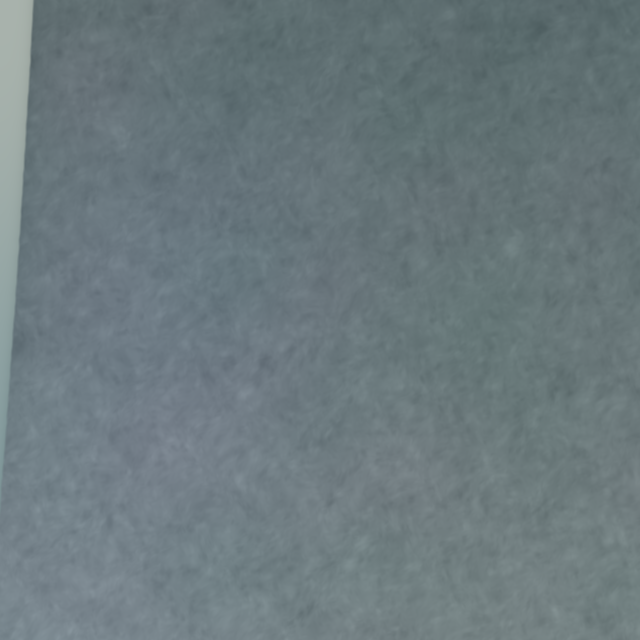
Reproduce this texture procedurally as a Shadertoy shader.

```glsl
// Soft blue-grey mottled card lit from the lower left, with a pale strip along its left edge.

vec3 hash3(vec2 cell) {
    vec3 q = fract(cell.xyx * vec3(0.1031, 0.1030, 0.0973));
    q += dot(q, q.yxz + 33.33);
    return fract((q.xxy + q.yzz) * q.zyx);
}

// Cellular noise: one soft, tilted light or dark fleck per jittered cell.
float flecks(vec2 p, float stretch) {
    vec2 base = floor(p);
    float sum = 0.0;
    for (int y = -1; y <= 1; y++) {
        for (int x = -1; x <= 1; x++) {
            vec2 cell = base + vec2(x, y);
            vec3 rnd = hash3(cell + 17.0);
            vec2 d = p - cell - rnd.xy;
            float tilt = 1.1 + 2.2 * (fract(rnd.x * 7.0 + rnd.z * 5.0) - 0.5);
            vec2 along = vec2(cos(tilt), sin(tilt));
            vec2 local = vec2(dot(d, along), stretch * dot(d, vec2(-along.y, along.x)));
            float body = max(1.0 - dot(local, local), 0.0);
            sum += body * body * (2.0 * rnd.z - 1.0);
        }
    }
    return sum;
}

// Card base: dark at the top right, lighter and bluer at the lower left.
vec3 cardColor(vec2 uv) {
    vec3 top = mix(vec3(0.385, 0.445, 0.450), vec3(0.358, 0.422, 0.430), smoothstep(0.0, 0.7, uv.x));
    vec3 bottom = mix(vec3(0.472, 0.528, 0.555), vec3(0.455, 0.508, 0.512), smoothstep(0.0, 0.8, uv.x));
    vec3 color = mix(bottom, top, uv.y);

    // Broad, faint drifts of hue.
    float blue = exp(-dot((uv - vec2(0.27, 0.52)) * vec2(3.5, 2.6), (uv - vec2(0.27, 0.52)) * vec2(3.5, 2.6)));
    color += blue * vec3(0.000, -0.004, 0.020);
    float drift = sin(uv.x * 9.0 + 2.0 * sin(uv.y * 5.0)) * sin(uv.y * 11.0 + 1.5 * sin(uv.x * 7.0));
    color += drift * vec3(0.004, -0.001, 0.002);
    color += flecks(uv * 7.0 + 3.0, 1.2) * vec3(0.010, 0.002, 0.006);
    return color;
}

void mainImage(out vec4 fragColor, in vec2 fragCoord) {
    vec2 uv = fragCoord / iResolution.xy;

    // Mottled grain in four sizes, bent slightly so the flecks look fibrous.
    vec2 bent = uv + 0.004 * vec2(sin(uv.y * 47.0 + 3.0 * sin(uv.x * 19.0)), sin(uv.x * 41.0 + 2.0 * sin(uv.y * 23.0)));
    float grain = 0.013 * flecks(bent * 17.0, 1.3)
                + 0.024 * flecks(bent * 44.0 + 31.0, 1.6)
                + 0.022 * flecks(bent * 83.0 + 57.0, 1.8)
                + 0.010 * flecks(bent * 150.0 + 91.0, 2.0);
    grain *= mix(1.1, 0.85, uv.y);
    vec3 color = cardColor(uv) + grain * vec3(0.97, 1.0, 0.98);

    // Slightly bowed card edge with a dim rim just inside it.
    float edgeX = 0.066 * (uv.y - 0.205) + 0.016 * (uv.y - 0.2) * (1.0 - uv.y);
    edgeX += 0.0006 * flecks(vec2(3.0, uv.y * 90.0), 1.0);
    float inside = uv.x - edgeX;
    float rim = exp(-max(inside, 0.0) / 0.022) * smoothstep(0.1, 0.6, uv.y);
    color -= 0.035 * rim;

    // Pale strip beyond the edge, brighter toward the top left corner.
    vec3 strip = mix(vec3(0.53, 0.62, 0.63), vec3(0.66, 0.70, 0.675), smoothstep(0.2, 1.0, uv.y));
    strip -= 0.05 * exp(min(inside, 0.0) / 0.008);
    color = mix(strip, color, smoothstep(-0.0025, 0.0025, inside));

    fragColor = vec4(color, 1.0);
}
```
